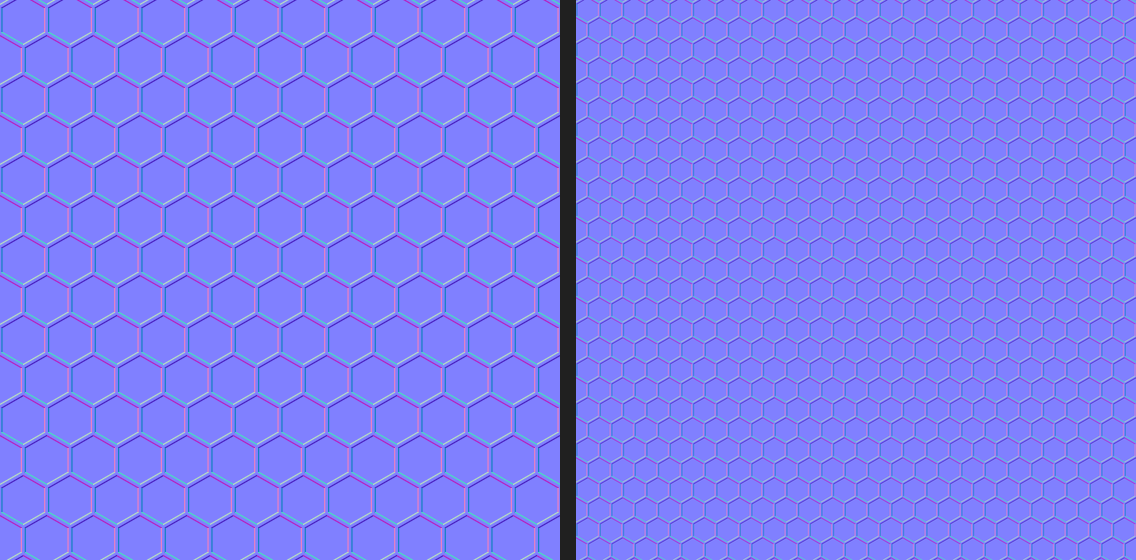
Left, the tile; right, the same tile 2 across and 2 down.
A Shadertoy shader for this texture map:

```glsl
// Normal map of a honeycomb: flat hexagonal tiles, each with a thin beveled rim.

const float ROW = 0.8660254; // row spacing when a hexagon is one unit wide

// Offset from the nearest hexagon centre, using two interleaved rectangular grids.
vec2 hexOffset(vec2 p) {
    vec2 period = vec2(1.0, 2.0 * ROW);
    vec2 evenRow = mod(p - vec2(0.0, 0.5 * ROW) + 0.5 * period, period) - 0.5 * period;
    vec2 oddRow = mod(p - vec2(0.5, 1.5 * ROW) + 0.5 * period, period) - 0.5 * period;
    return dot(evenRow, evenRow) < dot(oddRow, oddRow) ? evenRow : oddRow;
}

// Outward direction of the closest side (xy) and the distance to that side (z).
vec3 nearestSide(vec2 offset) {
    vec3 side = vec3(1.0, 0.0, 1.0);
    for (int i = 0; i < 6; i++) {
        float angle = float(i) * radians(60.0);
        vec2 outward = vec2(cos(angle), sin(angle));
        float inset = 0.5 - dot(offset, outward);
        if (inset < side.z) side = vec3(outward, inset);
    }
    return side;
}

void mainImage(out vec4 fragColor, in vec2 fragCoord) {
    // 12 columns and 14 staggered rows
    vec2 p = fragCoord / iResolution.xy * vec2(12.0, 14.0 * ROW);
    float pixel = 12.0 / iResolution.x;
    vec3 side = nearestSide(hexOffset(p));

    // Area coverage of the bevel, which is inset from the shared border
    vec2 bevelEdges = clamp((vec2(0.055, 0.029) - side.z) / pixel + 0.5, 0.0, 1.0);
    float bevel = bevelEdges.x - bevelEdges.y;

    // The bevel leans outward by 60 degrees; green points down
    vec3 slope = vec3(side.x * ROW, -side.y * ROW, 0.5);
    vec3 normal = mix(vec3(0.0, 0.0, 1.0), slope, bevel);
    fragColor = vec4(0.5 + 0.5 * normal, 1.0);
}
```
